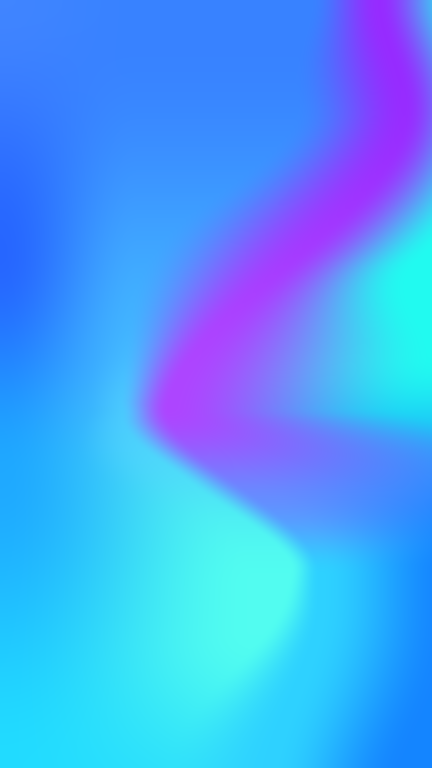
A Shadertoy shader for this background:

```glsl
// A soft violet ribbon winds down between a blue field and a cyan glow,
// then turns into the rim of an aqua lobe. One S-shaped curve splits the
// canvas; colours blend by signed distance to it, with varying softness.

const vec3 VIOLET = vec3(0.59, 0.17, 1.00);
const vec3 ORCHID = vec3(0.68, 0.27, 1.00);
const vec3 PERIWINKLE = vec3(0.38, 0.57, 1.00);
const vec3 SKY = vec3(0.18, 0.82, 1.00);
const vec3 AZURE = vec3(0.08, 0.52, 1.00);
const vec3 CYAN = vec3(0.13, 0.98, 0.94);
const vec3 AQUA = vec3(0.32, 0.99, 0.94);

// Blends towards a colour as depth passes from start to end.
vec3 blendTo(vec3 from, vec3 to, float start, float end, float depth) {
    return mix(from, to, smoothstep(start, end, depth));
}

// Horizontal place of the dividing curve at a depth below the top.
float curveX(float depth) {
    return 0.494 + 0.033 * smoothstep(0.0, 0.143, depth)
        - 0.309 * smoothstep(0.143, 0.547, depth)
        + 0.198 * smoothstep(0.527, 0.742, depth)
        - 0.065 * smoothstep(0.781, 1.03, depth);
}

// Signed distance to the curve, negative on its left.
float curveDistance(vec2 p) {
    float h = 0.005;
    float slope = (curveX(p.y + h) - curveX(p.y - h)) / (2.0 * h);
    return (p.x - curveX(p.y)) / sqrt(1.0 + slope * slope);
}

// Softness of the left flank: wide above, tight at the bend.
float leftSoftness(float depth) {
    return 0.09 + 0.052 * smoothstep(0.0, 0.143, depth)
        - 0.078 * smoothstep(0.26, 0.52, depth)
        - 0.026 * smoothstep(0.52, 0.625, depth)
        + 0.10 * smoothstep(0.73, 1.0, depth);
}

// Softness of the right flank: widest inside the bend.
float rightSoftness(float depth) {
    return 0.11 + 0.215 * smoothstep(0.338, 0.547, depth)
        - 0.156 * smoothstep(0.56, 0.70, depth);
}

// Blue field above, aqua lobe below, deeper along the canvas edge.
vec3 leftField(vec2 p) {
    vec3 inner = blendTo(vec3(0.22, 0.51, 1.0), vec3(0.26, 0.72, 1.0), 0.05, 0.5, p.y);
    inner = blendTo(inner, AQUA, 0.46, 0.76, p.y);
    inner = blendTo(inner, vec3(0.19, 0.88, 0.98), 0.82, 1.05, p.y);

    vec3 rim = blendTo(vec3(0.25, 0.52, 1.0), vec3(0.15, 0.40, 1.0), 0.0, 0.33, p.y);
    rim = blendTo(rim, vec3(0.12, 0.66, 1.0), 0.33, 0.62, p.y);
    rim = blendTo(rim, vec3(0.13, 0.86, 1.0), 0.6, 1.0, p.y);

    float rimWidth = mix(0.18, 0.33, smoothstep(0.5, 0.75, p.y));
    return mix(rim, inner, smoothstep(0.0, rimWidth, p.x));
}

// Colour along the curve itself.
vec3 ribbonColour(float depth) {
    vec3 colour = blendTo(VIOLET, ORCHID, 0.1, 0.5, depth);
    colour = blendTo(colour, PERIWINKLE, 0.53, 0.67, depth);
    return blendTo(colour, SKY, 0.65, 0.75, depth);
}

// Faint pale halo hugging the outside of the bend.
float bendHalo(float dist, float depth) {
    float fade = smoothstep(0.40, 0.54, depth) * (1.0 - smoothstep(0.58, 0.68, depth));
    return 0.35 * fade * smoothstep(-0.105, -0.05, dist);
}

void mainImage(out vec4 fragColor, in vec2 fragCoord) {
    // Canvas heights: x from the left, y as depth below the top
    vec2 p = vec2(fragCoord.x, iResolution.y - fragCoord.y) / iResolution.y;
    float dist = curveDistance(p);

    // Left field, ribbon and right glow, layered across the curve
    vec3 colour = mix(leftField(p), vec3(0.35, 0.86, 1.0), bendHalo(dist, p.y));
    colour = mix(colour, ribbonColour(p.y), smoothstep(-leftSoftness(p.y), 0.0, dist));
    vec3 rightField = blendTo(CYAN, AZURE, 0.46, 0.67, p.y);
    colour = mix(colour, rightField, smoothstep(0.0, rightSoftness(p.y), dist));

    fragColor = vec4(colour, 1.0);
}
```
